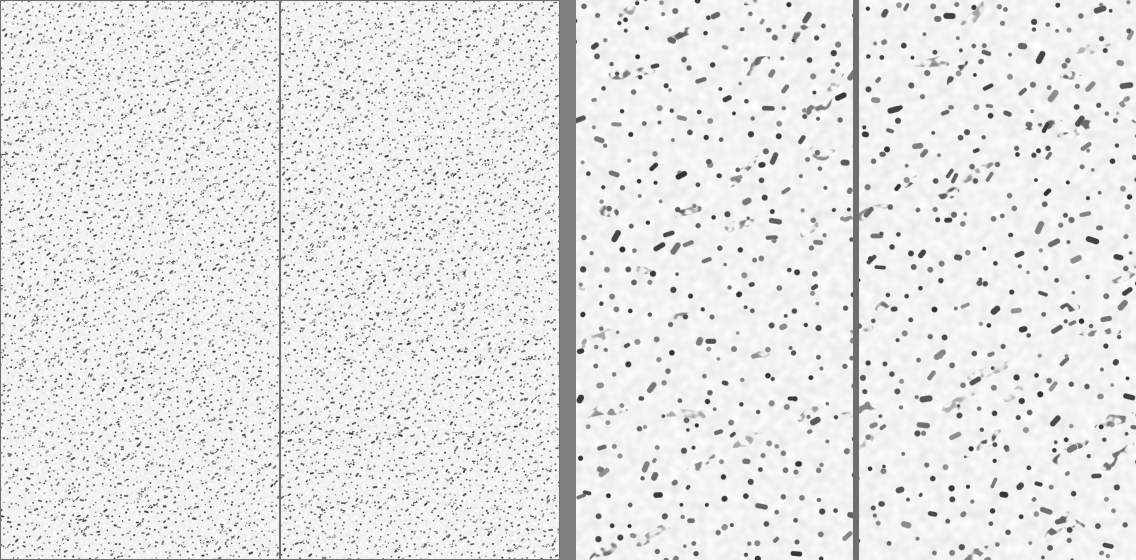
Left: the whole. Right: its middle third, enlarged.
A Shadertoy shader for this texture:

```glsl
// Acoustic ceiling panels: pinholes and broken fissures on off-white board, with grey joints.

#define PANELS vec2(2.0, 1.0)    // panels across and down
#define JOINT_HALF 0.0018        // half width of the joint
#define HOLE_CELLS 80.0          // pinhole cells per canvas side
#define HOLE_RADIUS 0.0016
#define FISSURE_CELLS 27.0       // fissure cells per canvas side
#define FISSURE_CHANCE 0.65
#define FISSURE_HALF 0.011       // mean half length of a fissure
#define TILT 0.42                // mean slant of the marks, radians
#define GRAIN 0.065
#define BOARD_COLOR vec3(0.953)
#define MARK_COLOR vec3(0.20)
#define JOINT_COLOR vec3(0.43)

vec3 hash3(vec2 cell) {
    vec3 p = fract(cell.xyx * vec3(0.1031, 0.1030, 0.0973));
    p += dot(p, p.yxz + 33.33);
    return fract((p.xxy + p.yzz) * p.zyx);
}

float cornerSlope(vec2 corner, vec2 offset) {
    return dot(hash3(corner + 71.0).xy * 2.0 - 1.0, offset);
}

float gradientNoise(vec2 p) {
    vec2 i = floor(p), f = fract(p);
    vec2 u = f * f * f * (f * (f * 6.0 - 15.0) + 10.0);
    vec2 e = vec2(0.0, 1.0);
    return mix(mix(cornerSlope(i, f), cornerSlope(i + e.yx, f - e.yx), u.x),
               mix(cornerSlope(i + e.xy, f - e.xy), cornerSlope(i + e.yy, f - e.yy), u.x), u.y);
}

// Coordinates of p along and across a direction
vec2 alongAxis(vec2 p, float angle) {
    vec2 axis = vec2(cos(angle), sin(angle));
    return vec2(dot(p, axis), dot(p, vec2(-axis.y, axis.x)));
}

// One jittered pinhole per cell, some drawn out into short dashes
float pinholes(vec2 uv, float px) {
    vec2 home = floor(uv * HOLE_CELLS);
    float ink = 0.0;
    for (int y = -1; y <= 1; y++)
    for (int x = -1; x <= 1; x++) {
        vec2 cell = home + vec2(x, y);
        vec3 place = hash3(cell + 11.0), look = hash3(cell + 307.0);
        vec2 q = alongAxis(uv - (cell + place.xy) / HOLE_CELLS, TILT + (look.x - 0.5) * 1.6);
        float radius = HOLE_RADIUS * mix(0.65, 1.15, place.z);
        float dash = HOLE_RADIUS * 1.5 * smoothstep(0.7, 1.0, look.y);
        q.x -= clamp(q.x, -dash, dash);
        float cover = 1.0 - smoothstep(-0.8 * px, 0.8 * px, length(q) - radius);
        ink = max(ink, cover * mix(0.5, 1.0, look.z));
    }
    return ink;
}

// Sparse slanted fissures, bent and broken up by noise
float fissures(vec2 uv, float px) {
    vec2 home = floor(uv * FISSURE_CELLS);
    float bend = 0.005 * gradientNoise(uv * 90.0);
    float crumble = smoothstep(-0.08, 0.22, gradientNoise(uv * 230.0 + 40.0));
    float ink = 0.0;
    for (int y = -1; y <= 1; y++)
    for (int x = -1; x <= 1; x++) {
        vec2 cell = home + vec2(x, y);
        vec3 place = hash3(cell + 523.0), look = hash3(cell + 811.0);
        vec2 q = alongAxis(uv - (cell + place.xy) / FISSURE_CELLS, TILT + (look.x - 0.5) * 0.9);
        float reach = FISSURE_HALF * mix(0.5, 1.4, look.y);
        float taper = sqrt(max(0.0, 1.0 - q.x * q.x / (reach * reach)));
        float edge = abs(q.y + bend) - 0.0024 * taper;
        float cover = (1.0 - smoothstep(-px, px, edge)) * smoothstep(0.0, 0.4, taper);
        ink = max(ink, cover * step(place.z, FISSURE_CHANCE) * mix(0.3, 0.85, look.z));
    }
    return ink * crumble;
}

void mainImage(out vec4 fragColor, in vec2 fragCoord) {
    vec2 uv = fragCoord / iResolution.xy;
    float px = 1.0 / min(iResolution.x, iResolution.y);

    // Board with fine plaster grain
    float grain = gradientNoise(uv * 190.0) + 0.5 * gradientNoise(uv * 95.0 + 17.0);
    vec3 color = BOARD_COLOR + GRAIN * grain;

    // Marks pressed into the board
    color = mix(color, MARK_COLOR, max(pinholes(uv, px), fissures(uv, px)));

    // Joints around every panel
    vec2 toEdge = abs(fract(uv * PANELS + 0.5) - 0.5) / PANELS;
    float joint = 1.0 - smoothstep(-0.6 * px, 0.6 * px, min(toEdge.x, toEdge.y) - JOINT_HALF);
    color = mix(color, JOINT_COLOR, joint);

    fragColor = vec4(clamp(color, 0.0, 1.0), 1.0);
}
```
